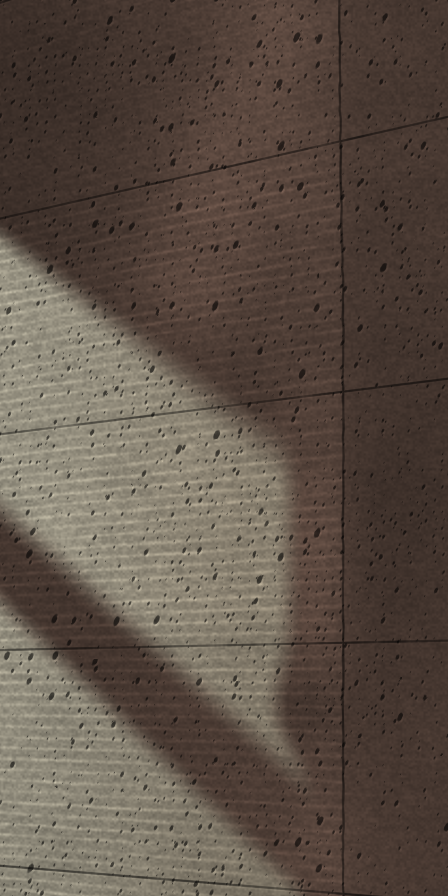
Write a Shadertoy shader that draws this texture.

```glsl
// Pitted stone cladding under slanting sunlight: perspective courses of ribbed
// slabs, a soft-edged patch of light cut by a diagonal shadow band, and pores
// scattered by hashed cells. Units: canvas width = 1, height = 2.

const float COURSE_HEIGHT = 0.4815;
const float RIBS_PER_COURSE = 20.0;

float hash(vec2 p) {
    vec3 q = fract(vec3(p.xyx) * 0.1031);
    q += dot(q, q.yzx + 33.33);
    return fract((q.x + q.y) * q.z);
}

float noise(vec2 p) {
    vec2 i = floor(p), f = fract(p);
    f = f * f * (3.0 - 2.0 * f);
    return mix(mix(hash(i), hash(i + vec2(1, 0)), f.x),
               mix(hash(i + vec2(0, 1)), hash(i + vec2(1, 1)), f.x), f.y);
}

float fbm(vec2 p) {
    float sum = 0.0, amp = 0.5;
    for (int i = 0; i < 4; i++) {
        sum += amp * noise(p);
        p = p * 2.03 + 17.1;
        amp *= 0.5;
    }
    return sum;
}

// Soft round spot with the given centre and radii
float spot(vec2 p, vec2 centre, vec2 radii) {
    vec2 d = (p - centre) / radii;
    return exp(-dot(d, d));
}

float segmentDistance(vec2 p, vec2 a, vec2 b) {
    vec2 ab = b - a;
    return length(p - a - ab * clamp(dot(p - a, ab) / dot(ab, ab), 0.0, 1.0));
}

// 1 below the line y = height + slope * x, blurred across it
float below(vec2 p, float height, float slope, float blur) {
    float d = (p.y - height - slope * p.x) * inversesqrt(1.0 + slope * slope);
    return 1.0 - smoothstep(-blur, blur, d);
}

// One pore per cell, kept with the given probability
float poreLayer(vec2 p, float cell, float density, float px) {
    vec2 q = p / cell, id = floor(q);
    vec2 centre = 0.3 + 0.4 * vec2(hash(id + 3.7), hash(id + 19.3));
    vec2 d = fract(q) - centre;
    d.x -= 0.35 * d.y;
    float size = hash(id + 41.9);
    float radius = mix(0.05, 0.19, size * size) + 0.05 * (noise(q * 9.0) - 0.5);
    float dist = (length(d * vec2(1.35, 0.8)) - radius) * cell;
    return step(hash(id + 71.3), density) * (1.0 - smoothstep(-px, px, dist));
}

float pores(vec2 p, float density, float px) {
    float sum = 0.0, cell = 0.046;
    for (int i = 0; i < 3; i++) {
        sum = max(sum, poreLayer(p + float(i) * 5.37, cell, density, px));
        cell *= 0.64;
    }
    return sum;
}

// Sunlit area: upper diagonal, upright right edge, minus the shadow band
float sunlight(vec2 p) {
    float patchTop = below(p, 1.475, -0.78, 0.03 + 0.05 * p.x);
    float edge = 0.645 - 0.03 * spot(p, vec2(0.64, 0.43), vec2(0.3, 0.1))
               + 0.04 * (1.0 - smoothstep(0.2, 0.4, p.y));
    float side = 1.0 - smoothstep(edge - 0.035, edge + 0.035, p.x);
    float bandTop = below(p, 0.865, -0.9, 0.04);
    float bandBottom = below(p, 0.655, -0.965, 0.035);
    return patchTop * side * (1.0 - bandTop * (1.0 - bandBottom));
}

vec3 shadeColour(vec2 p, float rightSlab) {
    vec3 colour = vec3(0.282, 0.222, 0.193);
    float tone = 0.95 + 0.1 * smoothstep(0.0, 0.6, p.x);
    float streak = segmentDistance(p, vec2(0.62, 1.92), vec2(0.42, 1.4)) / 0.13;
    tone += 0.27 * exp(-streak * streak);
    tone += 0.1 * spot(p, vec2(0.69, 1.55), vec2(0.1, 0.2));
    tone += 0.24 * spot(p, vec2(0.7, 0.75), vec2(0.08, 0.35));
    tone += 0.18 * spot(p, vec2(0.71, 0.05), vec2(0.1, 0.2));
    tone -= 0.2 * spot(p, vec2(0.69, 0.43), vec2(0.07, 0.1));
    tone -= 0.14 * spot(p, vec2(0.0, 1.8), vec2(0.35, 0.4));
    tone -= rightSlab * (0.06 + 0.13 * spot(p, vec2(0.9, 0.9), vec2(0.15, 0.35)));
    return colour * tone;
}

void mainImage(out vec4 fragColor, in vec2 fragCoord) {
    float px = 1.0 / iResolution.x;
    vec2 p = fragCoord * px;

    // Courses fan out to the right
    float spread = 1.0 + 0.214 * p.x;
    float course = ((p.y + 0.0963 * p.x) / spread - 0.549) / COURSE_HEIGHT;
    float jointX = 0.766 - 0.008 * smoothstep(1.2, 1.9, p.y);
    float rightSlab = smoothstep(jointX - px, jointX + px, p.x);

    // Light and broad stains
    float sun = sunlight(p);
    vec3 sunColour = mix(vec3(0.60, 0.58, 0.515), vec3(0.53, 0.495, 0.43), smoothstep(0.0, 0.65, p.x));
    sunColour *= 0.91 + 0.09 * smoothstep(0.1, 0.7, p.y);
    vec3 colour = mix(shadeColour(p, rightSlab), sunColour, sun);
    colour *= 0.93 + 0.15 * fbm(p * vec2(7.0, 9.0));

    // Ribs: a thin crest with a darker trough, worn unevenly
    float wave = cos(6.28318 * (course * RIBS_PER_COURSE + 0.12 * noise(p * vec2(12.0, 40.0))));
    float crest = pow(0.5 + 0.5 * wave, 4.0) - 0.27;
    float wear = (0.4 + 0.9 * noise(vec2(p.x * 9.0, course * RIBS_PER_COURSE))) * (1.0 - 0.85 * rightSlab);
    wear *= 1.0 - 0.6 * smoothstep(1.9, 2.1, course);
    colour *= 1.0 + 0.17 * wear * crest;

    // Grain, pores and their bright lower rims
    colour *= 1.0 + 0.16 * (noise(p * 210.0) - 0.5) + 0.12 * (noise(p * vec2(90.0, 150.0)) - 0.5);
    float density = 0.14 + 0.36 * noise(p * 5.0 + 8.0);
    float pore = pores(p, density, px);
    float rim = max(pores(p + vec2(-0.003, 0.004), density, px) - pore, 0.0);
    colour *= (1.0 - 0.58 * pore) * (1.0 + 0.14 * rim);

    // Joints between slabs
    float toCourse = abs(fract(course + 0.5) - 0.5) * COURSE_HEIGHT * spread;
    float toJoint = min(toCourse, abs(p.x - jointX + 0.003 * (noise(p * 45.0) - 0.5)));
    float joint = 1.0 - smoothstep(0.0008, 0.0015 + 1.2 * px, toJoint);
    colour *= 1.0 - joint * (0.35 + 0.25 * noise(p * 25.0));

    fragColor = vec4(colour, 1.0);
}
```
